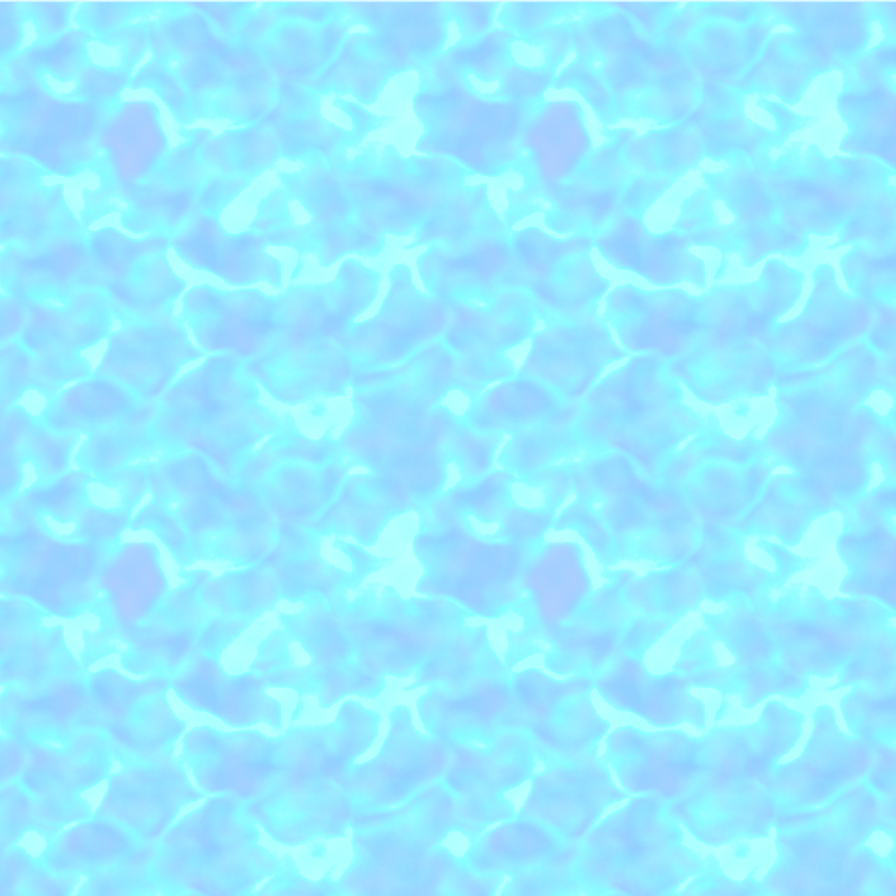
This texture is drawn by a WebGL 2 fragment shader. Its source:

```glsl
#version 300 es
precision highp float;
// Sunlit pool water: a seamless tile of pale caustic light, repeated about twice each way.
// Octaves of periodic gradient noise plus a warped cellular web give a light level,
// which a ramp turns from deep blue through cyan to pale highlights.

uniform vec2 u_resolution;
out vec4 fragColor;

const vec2 REPEATS = vec2(2.115, 2.03);       // tiles across and down the canvas
const vec2 BASE_CELLS = vec2(5.0, 6.0);       // coarsest noise cells per tile
const vec2 WEB_CELLS = vec2(5.0, 6.0);        // caustic cells per tile
const vec2 GRAIN_CELLS = vec2(90.0);          // fine mottling per tile
const float WARP = 0.035;                     // bending of the web, in tiles
const float WEB_WIDTH = 0.35;
const float WEB_GAIN = 0.30;
const float WEB_MEAN = 0.40;
const float GRAIN = 0.05;
const float TINT = 0.07;
const float TOP_EDGE = 0.0016;                // pale line along the top

// Two large calm pools: centre and radii in tile units
const vec2 LILAC_CENTRE = vec2(0.309, 0.707);
const vec2 LILAC_RADII = vec2(0.075, 0.095);
const vec2 ROUND_CENTRE = vec2(0.950, 0.031);
const vec2 ROUND_RADII = vec2(0.125, 0.135);

const vec3 DEEP = vec3(0.60, 0.82, 1.0);
const vec3 WATER = vec3(0.595, 0.92, 1.0);
const vec3 CYAN = vec3(0.56, 0.99, 1.0);
const vec3 PALE = vec3(0.69, 1.0, 1.0);
const vec3 LILAC = vec3(0.66, 0.81, 1.0);
const vec3 EDGE = vec3(0.86, 0.98, 1.0);

// Integer hash of a cell, wrapped to the period
vec2 hash2(vec2 cell, vec2 period, uint seed) {
    uvec2 c = uvec2(mod(cell, period));
    uint h = c.x * 1597u + c.y * 51749u + seed * 7919u;
    h = (h ^ (h >> 15)) * 73244475u;
    h = (h ^ (h >> 13)) * 73244475u;
    h ^= h >> 16;
    return vec2(h & 65535u, h >> 16) / 65535.0;
}

float cornerSlope(vec2 cell, vec2 corner, vec2 f, vec2 period, uint seed) {
    float angle = 6.28319 * hash2(cell + corner, period, seed).x;
    return dot(vec2(cos(angle), sin(angle)), f - corner);
}

// Gradient noise that repeats once per tile
float noise(vec2 p, vec2 period, uint seed) {
    p *= period;
    vec2 cell = floor(p), f = p - cell;
    vec2 s = f * f * f * (f * (f * 6.0 - 15.0) + 10.0);
    float low = mix(cornerSlope(cell, vec2(0, 0), f, period, seed),
                    cornerSlope(cell, vec2(1, 0), f, period, seed), s.x);
    float high = mix(cornerSlope(cell, vec2(0, 1), f, period, seed),
                     cornerSlope(cell, vec2(1, 1), f, period, seed), s.x);
    return mix(low, high, s.y);
}

// Soft bright lines between the two nearest cell points
float causticWeb(vec2 p) {
    p *= WEB_CELLS;
    vec2 cell = floor(p), f = p - cell;
    float nearest = 9.0, second = 9.0;
    for (int y = -1; y <= 1; y++)
    for (int x = -1; x <= 1; x++) {
        vec2 offset = vec2(x, y);
        float d = length(offset + hash2(cell + offset, WEB_CELLS, 5u) - f);
        second = min(second, max(nearest, d));
        nearest = min(nearest, d);
    }
    return 1.0 - smoothstep(0.0, WEB_WIDTH, second - nearest);
}

// Distance from a repeated pool centre, 1 at its rim
float poolDistance(vec2 p, vec2 centre, vec2 radii) {
    return length((fract(p - centre + 0.5) - 0.5) / radii);
}

float poolMask(float d) { return 1.0 - smoothstep(0.55, 1.0, d); }

float poolRim(float d) { return exp(-24.0 * (d - 1.12) * (d - 1.12)); }

void main() {
    vec2 uv = gl_FragCoord.xy / u_resolution;
    vec2 p = uv * REPEATS;
    vec2 bend = WARP * vec2(noise(p, BASE_CELLS * 2.0, 11u), noise(p, BASE_CELLS * 2.0, 12u));
    vec2 q = p + bend;

    // Light level: three octaves of ripples and a broken web
    float light = 0.5, gain = 0.45;
    for (int i = 0; i < 3; i++) {
        light += gain * noise(q, BASE_CELLS * exp2(float(i)), uint(i + 1));
        gain *= 0.75;
    }
    float strength = 1.0 + noise(p, BASE_CELLS, 21u);
    light += WEB_GAIN * (causticWeb(q + bend) * strength - WEB_MEAN);

    // Calm pools with lit rims
    float lilacD = poolDistance(q, LILAC_CENTRE, LILAC_RADII);
    float roundD = poolDistance(q, ROUND_CENTRE, ROUND_RADII);
    float calm = max(poolMask(lilacD), poolMask(roundD));
    light = mix(light, 0.27 + 0.25 * (light - 0.5), calm);
    light += 0.12 * poolRim(lilacD) + 0.15 * poolRim(roundD);
    light += GRAIN * noise(p, GRAIN_CELLS, 31u);

    // Colour ramp, then a slight drift in red
    vec3 color = mix(DEEP, WATER, clamp((light - 0.17) / 0.33, 0.0, 1.0));
    color = mix(color, CYAN, clamp((light - 0.50) / 0.16, 0.0, 1.0));
    color = mix(color, PALE, smoothstep(0.66, 0.78, light));
    color = mix(color, LILAC, 0.9 * poolMask(lilacD));
    color.r += TINT * noise(p, BASE_CELLS * 3.0, 41u);

    // Thin pale top edge
    float edge = smoothstep(1.0 - 2.0 * TOP_EDGE, 1.0 - 0.5 * TOP_EDGE, uv.y);
    fragColor = vec4(clamp(mix(color, EDGE, edge), 0.0, 1.0), 1.0);
}
```
